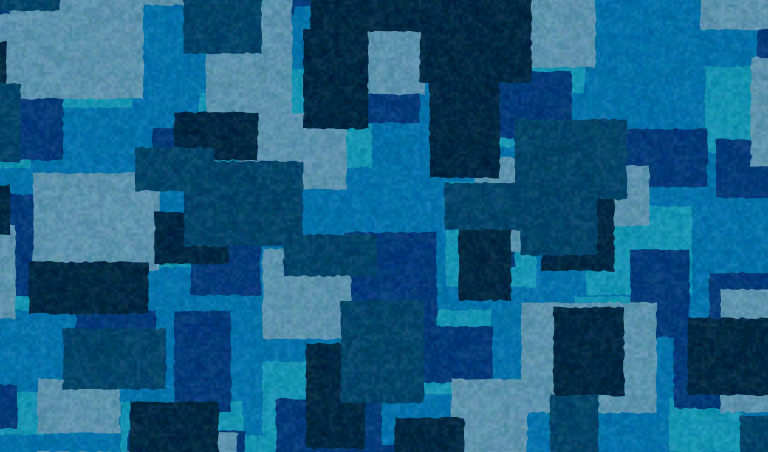
A Shadertoy shader for this background:

```glsl
// Overlapping blue rectangles painted in five layers over a plain ground.
// Each layer scatters one random box per grid cell; a fine noise roughens
// the box edges and covers the paint with a soft, slightly coloured grain.

const float CELL = 0.3; // grid spacing, in canvas heights

const vec3 AZURE = vec3(0.005, 0.44, 0.66);
const vec3 CYAN  = vec3(0.08, 0.57, 0.69);
const vec3 ROYAL = vec3(0.01, 0.23, 0.47);
const vec3 MIST  = vec3(0.355, 0.57, 0.675);
const vec3 NAVY  = vec3(0.0, 0.16, 0.26);
const vec3 SLATE = vec3(0.01, 0.265, 0.41);

// Integer hash of a lattice point and a seed: four values in 0..1.
vec4 hash4(ivec2 cell, int seed) {
    uvec4 v = uvec4(ivec4(cell, seed, cell.x + 7 * cell.y));
    v = v * 1664525u + 1013904u;
    v += v.yzxy * v.wxyz;
    v ^= v >> 16u;
    v += v.yzxy * v.wxyz;
    return vec4(v >> 8u) / float(1 << 24);
}

// Smooth value noise with three independent channels.
vec3 noise3(vec2 p, int seed) {
    ivec2 i = ivec2(floor(p));
    vec2 f = fract(p);
    f = f * f * (3.0 - 2.0 * f);
    vec3 low = mix(hash4(i, seed).xyz, hash4(i + ivec2(1, 0), seed).xyz, f.x);
    vec3 high = mix(hash4(i + ivec2(0, 1), seed).xyz, hash4(i + ivec2(1, 1), seed).xyz, f.x);
    return mix(low, high, f.y);
}

float boxDistance(vec2 p, vec2 halfSize) {
    vec2 d = abs(p) - halfSize;
    return length(max(d, 0.0)) + min(max(d.x, d.y), 0.0);
}

// Coverage of one layer of scattered boxes; chance is the share of filled cells.
float boxLayer(vec2 p, int seed, float chance, float scale, float pixel) {
    ivec2 home = ivec2(floor(p / CELL));
    float nearest = 1.0;
    for (int y = -1; y <= 1; y++) {
        for (int x = -1; x <= 1; x++) {
            ivec2 cell = home + ivec2(x, y);
            if (hash4(cell, seed + 50).x > chance) continue;
            vec4 r = hash4(cell, seed);
            vec2 center = (vec2(cell) + mix(vec2(0.08), vec2(0.92), r.xy)) * CELL;
            vec2 halfSize = scale * mix(vec2(0.05, 0.045), vec2(0.14, 0.12), r.zw);
            nearest = min(nearest, boxDistance(p - center, halfSize));
        }
    }
    return clamp(0.5 - nearest / pixel, 0.0, 1.0);
}

void mainImage(out vec4 fragColor, in vec2 fragCoord) {
    vec2 p = fragCoord / iResolution.y;
    float pixel = 1.0 / iResolution.y;

    // Roughened outlines
    vec2 q = p + 0.005 * (noise3(p * 95.0, 90).xy - 0.5);

    // Layers from back to front
    vec3 color = AZURE;
    color = mix(color, CYAN,  boxLayer(q, 11, 0.80, 1.00, pixel));
    color = mix(color, ROYAL, boxLayer(q, 12, 1.00, 1.00, pixel));
    color = mix(color, MIST,  boxLayer(q, 13, 0.78, 1.25, pixel));
    color = mix(color, NAVY,  boxLayer(q, 14, 0.78, 1.00, pixel));
    color = mix(color, SLATE, boxLayer(q, 15, 0.74, 1.00, pixel));

    // Grain: shared brightness plus a little colour drift
    vec3 coarse = noise3(p * 75.0, 91) - 0.5;
    vec3 fine = noise3(p * 160.0, 92) - 0.5;
    color += 0.04 * coarse.x + 0.07 * fine.x + 0.03 * (coarse + fine);

    fragColor = vec4(clamp(color, 0.0, 1.0), 1.0);
}
```
